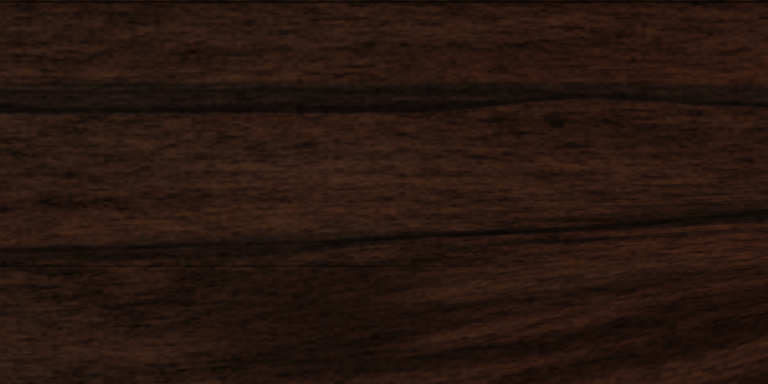
This texture is drawn by a Shadertoy shader. Its source:

```glsl
// Dark walnut board: a nearly level grain that fans upward at the lower right,
// crossed by two dark bands. Layers of stretched noise follow a bent grain
// coordinate and set the tone; slower noise shifts the hue from brown to red.

float hash(vec2 p) {
    vec3 q = fract(vec3(p.xyx) * 0.1031);
    q += dot(q, q.yzx + 33.33);
    return fract((q.x + q.y) * q.z);
}

float noise(vec2 p) {
    vec2 i = floor(p);
    vec2 f = fract(p);
    f = f * f * (3.0 - 2.0 * f);
    float low = mix(hash(i), hash(i + vec2(1.0, 0.0)), f.x);
    float high = mix(hash(i + vec2(0.0, 1.0)), hash(i + vec2(1.0, 1.0)), f.x);
    return mix(low, high, f.y);
}

// Noise around zero, with separate frequencies along and across the grain
float streak(vec2 p, float along, float across, float seed) {
    return noise(p * vec2(along, across) + seed * 17.3) - 0.5;
}

// Soft line of a given half width
float line(float offset, float halfWidth) {
    return exp(-offset * offset / (halfWidth * halfWidth));
}

// Bends the height so that its level lines run along the fibres
vec2 bendGrain(vec2 p) {
    float lean = 1.0 - smoothstep(0.1, 0.6, p.y);
    float wave = 0.03 * streak(p, 1.6, 2.0, 1.0) + 0.008 * streak(p, 6.0, 7.0, 2.0);
    return vec2(p.x, p.y - 0.07 * lean * p.x * p.x + wave);
}

// Bulge that curls the broad figure around a faint knot
float knotBulge(vec2 p, vec2 center, vec2 radius) {
    vec2 d = (p - center) / radius;
    return 0.13 * exp(-dot(d, d));
}

// Wide band with a crisp dark lower edge and thin lines inside
float upperBand(vec2 p, vec2 grain) {
    float bottom = 0.706 + 0.034 * smoothstep(1.05, 1.5, p.x)
                 - 0.018 * smoothstep(1.5, 2.0, p.x);
    bottom += 0.006 * streak(p, 5.0, 1.0, 3.0);
    float top = 0.785 + 0.012 * streak(p, 2.5, 1.0, 4.0);
    float body = smoothstep(bottom - 0.006, bottom + 0.006, p.y)
               * (1.0 - smoothstep(top - 0.018, top + 0.012, p.y));
    float lines = 0.72 + 0.6 * streak(grain, 1.5, 95.0, 5.0);
    return body * lines + 0.4 * line(p.y - bottom - 0.005, 0.007);
}

// Thin vein that rises and frays into streaks toward the right
float middleVein(vec2 p, vec2 grain) {
    float rise = p.y - 0.352 - 0.024 * p.x * p.x + 0.008 * streak(p, 4.0, 1.0, 6.0);
    float core = line(rise, 0.006) * (0.75 + 0.7 * streak(p, 5.0, 3.0, 7.0));
    float frayed = smoothstep(-0.08, 0.25, streak(grain, 2.0, 48.0, 8.0));
    return 0.8 * core + 0.65 * frayed * line(rise + 0.01, 0.025 + 0.022 * p.x);
}

// Slanted dark figure in the lower part
float lowerFigure(vec2 p, vec2 grain) {
    float zone = (1.0 - smoothstep(0.25, 0.34, p.y)) * smoothstep(0.2, 0.9, p.x);
    return zone * smoothstep(-0.02, 0.32, streak(grain, 1.7, 21.0, 9.0));
}

float fineGrain(vec2 grain) {
    float fibres = 0.075 * streak(grain, 16.0, 105.0, 10.0);
    float speckle = 0.065 * streak(grain, 75.0, 135.0, 11.0);
    float pores = smoothstep(0.16, 0.38, streak(grain, 30.0, 115.0, 12.0));
    return fibres + speckle - 0.038 * pores;
}

vec3 woodColor(float tone, float redness, float band) {
    vec3 brown = vec3(1.0, 0.62, 0.42);
    vec3 red = vec3(1.0, 0.52, 0.33);
    vec3 umber = vec3(1.0, 0.72, 0.60);
    return tone * mix(mix(brown, red, redness), umber, 0.7 * band);
}

void mainImage(out vec4 fragColor, in vec2 fragCoord) {
    vec2 p = fragCoord / iResolution.y;
    vec2 grain = bendGrain(p);
    vec2 figure = grain + vec2(0.0, knotBulge(p, vec2(0.36, 0.20), vec2(0.24, 0.10)));

    // Tone from broad to fine
    float tone = 0.181;
    tone += 0.060 * streak(figure, 1.1, 13.0, 13.0);
    tone += 0.050 * streak(figure, 2.5, 42.0, 14.0);
    tone += 0.035 * streak(p, 2.0, 4.0, 15.0);
    tone += fineGrain(grain);

    // Dark bands and veins
    float band = clamp(upperBand(p, grain), 0.0, 1.0);
    float vein = clamp(middleVein(p, grain), 0.0, 1.0);
    float slanted = lowerFigure(p, grain);
    tone *= (1.0 - 0.60 * band) * (1.0 - 0.62 * vein) * (1.0 - 0.36 * slanted);

    // Hairline seams
    float seam = line(p.y - 0.307, 0.0025) * (1.0 - smoothstep(0.9, 1.5, p.x));
    seam = max(0.4 * seam, 0.6 * line(p.y - 0.995, 0.003));
    tone = max(tone * (1.0 - seam), 0.035);

    // Redder toward the right and above the upper band
    float redness = 0.22 + 0.28 * p.x + 0.7 * streak(figure, 1.4, 9.0, 16.0);
    redness += 0.3 * line(p.y - 0.82, 0.035);
    redness -= 0.5 * streak(grain, 40.0, 120.0, 17.0);
    vec3 color = woodColor(tone, clamp(redness, 0.0, 1.0), max(band, 0.6 * vein));
    fragColor = vec4(color, 1.0);
}
```
